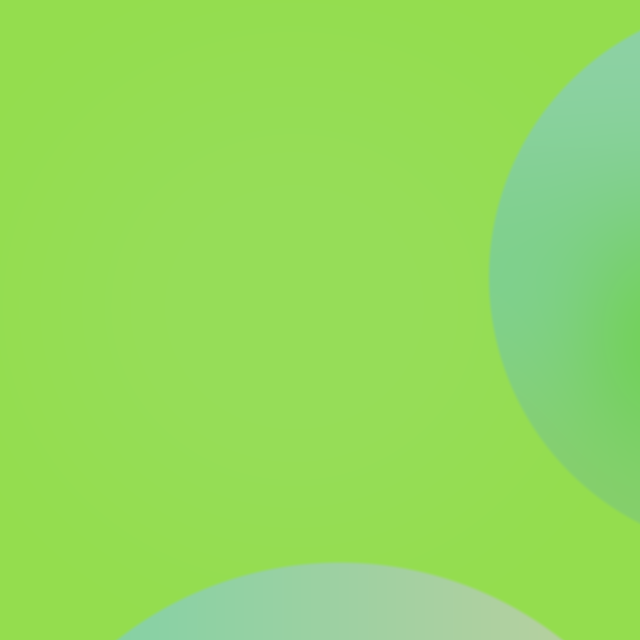
Reproduce this background procedurally as a Shadertoy shader.

```glsl
#define RIGHT_CENTER vec2(1.196, 0.567)
#define RIGHT_RADIUS 0.432
#define LOWER_CENTER vec2(0.531, -0.440)
#define LOWER_RADIUS 0.561
#define GLOW_CENTER vec2(1.03, 0.46)
#define GLOW_SIZE vec2(0.13, 0.19)
#define EDGE_SOFTNESS 0.004

const vec3 LIME = vec3(0.580, 0.868, 0.305);
const vec3 PALE_LIME = vec3(0.588, 0.867, 0.345);
const vec3 AQUA = vec3(0.550, 0.820, 0.640);
const vec3 TEAL = vec3(0.500, 0.815, 0.555);
const vec3 MOSS = vec3(0.530, 0.812, 0.430);
const vec3 LEAF = vec3(0.445, 0.820, 0.340);
const vec3 MINT = vec3(0.525, 0.820, 0.645);
const vec3 SAGE = vec3(0.705, 0.815, 0.625);

// Soft coverage of a disc
float disc(vec2 p, vec2 center, float radius) {
    float d = length(p - center) - radius;
    return 1.0 - smoothstep(-EDGE_SOFTNESS, EDGE_SOFTNESS, d);
}

// Lime field, slightly paler toward the middle
vec3 backdrop(vec2 p) {
    vec2 q = (p - vec2(0.46, 0.52)) / vec2(0.55, 0.52);
    return mix(PALE_LIME, LIME, smoothstep(0.25, 1.15, length(q)));
}

// Vertical blend with a green glow near the right border
vec3 rightFill(vec2 p) {
    vec3 color = mix(MOSS, TEAL, smoothstep(0.20, 0.58, p.y));
    color = mix(color, AQUA, smoothstep(0.58, 0.95, p.y));
    vec2 g = (p - GLOW_CENTER) / GLOW_SIZE;
    return mix(color, LEAF, 0.9 * exp(-dot(g, g)));
}

// Horizontal blend from mint to sage
vec3 lowerFill(vec2 p) {
    return mix(MINT, SAGE, clamp((p.x - 0.18) / 0.68, 0.0, 1.0));
}

void mainImage(out vec4 fragColor, in vec2 fragCoord) {
    vec2 p = fragCoord / iResolution.xy;
    vec3 color = backdrop(p);
    color = mix(color, rightFill(p), disc(p, RIGHT_CENTER, RIGHT_RADIUS));
    color = mix(color, lowerFill(p), disc(p, LOWER_CENTER, LOWER_RADIUS));
    fragColor = vec4(color, 1.0);
}
```
